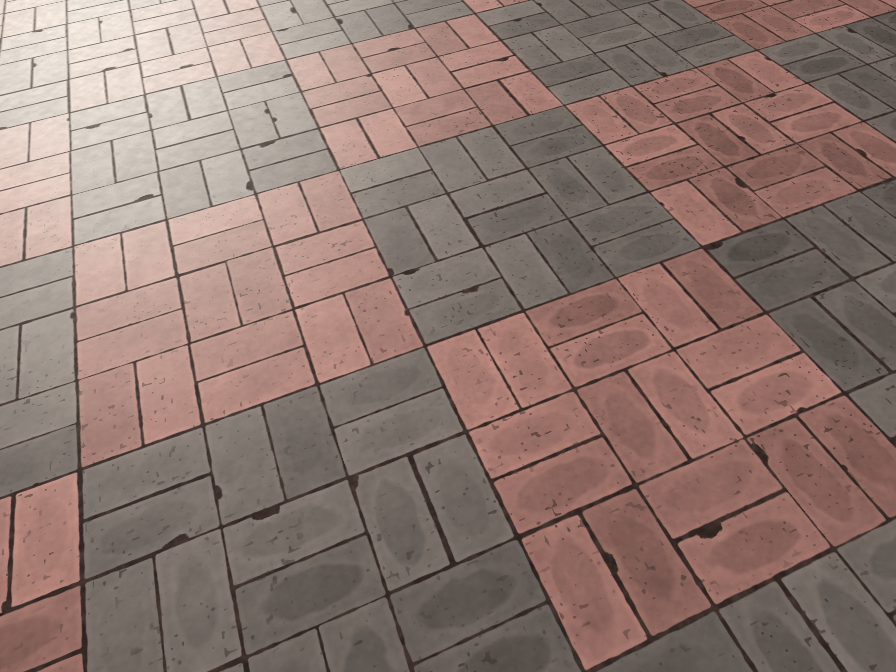
Write a Shadertoy shader that draws this texture.

```glsl
const vec3 CLAY = vec3(0.62, 0.445, 0.41);
const vec3 SLATE = vec3(0.435, 0.40, 0.375);
const vec3 JOINT = vec3(0.20, 0.155, 0.14);
const vec3 GLARE = vec3(0.97, 0.94, 0.90);
const float CELLS_PER_BLOCK = 3.0;

float hash(vec2 p) {
    return fract(sin(dot(p, vec2(127.1, 311.7))) * 43758.5453);
}

float noise(vec2 p) {
    vec2 i = floor(p), f = fract(p);
    f = f * f * (3.0 - 2.0 * f);
    return mix(mix(hash(i), hash(i + vec2(1, 0)), f.x),
               mix(hash(i + vec2(0, 1)), hash(i + vec2(1, 1)), f.x), f.y);
}

float fbm(vec2 p) {
    float sum = 0.0, amp = 0.5;
    for (int k = 0; k < 4; k++) {
        sum += amp * noise(p);
        p = p * 2.03 + 17.3;
        amp *= 0.5;
    }
    return sum;
}

float roundedBox(vec2 p, vec2 halfSize, float radius) {
    vec2 d = abs(p) - halfSize + radius;
    return length(max(d, 0.0)) + min(max(d.x, d.y), 0.0) - radius;
}

// Screen to paving plane: inverts a perspective map, one unit per block
vec2 groundPlane(vec2 p) {
    const vec2 origin = vec2(0.632, 0.5156);
    const vec2 right = vec2(0.5267, -0.108);
    const vec2 down = vec2(-0.0243, 0.1866);
    const vec2 tilt = vec2(0.1086, -0.30);
    return inverse(mat2(right - tilt.x * p, down - tilt.y * p)) * (p - origin);
}

// Broken edge: a ragged bite somewhere along one long side
float chip(vec2 p, vec2 id, float rough) {
    float side = hash(id + 3.1) < 0.5 ? -1.0 : 1.0;
    vec2 centre = vec2(side * 0.25, (hash(id + 5.7) - 0.5) * 1.0);
    float size = 0.085 * smoothstep(0.5, 1.0, hash(id + 8.3));
    return size * (0.5 + rough) - length((p - centre) * vec2(1.0, 0.75));
}

// Damp centre with a pale rim
float stain(vec2 p, float rough) {
    float r = length(p / vec2(0.18, 0.41)) + (rough - 0.5) * 0.5;
    float centre = 1.0 - smoothstep(0.75, 0.95, r);
    float rim = smoothstep(0.75, 0.95, r) * (1.0 - smoothstep(0.95, 1.25, r));
    return 0.5 * rim - centre;
}

vec3 brickColour(vec2 block, vec2 id, vec2 p, vec2 q, float wet) {
    float isSlate = mod(block.x + block.y, 2.0);
    vec3 colour = mix(CLAY, SLATE, isSlate);
    float tone = 0.91 + 0.18 * hash(id + 1.9);
    tone += 0.18 * (fbm(q * 4.0) - 0.47) + 0.13 * (fbm(q * 24.0) - 0.47);
    tone += 0.08 * wet * stain(p, fbm(q * 5.0 + 9.0)) * (0.4 + hash(id + 4.4));
    colour *= tone;
    // Sparse pits
    float pit = smoothstep(0.83, 0.93, noise(q * 27.0)) * noise(q * 3.0);
    return mix(colour, JOINT, 0.65 * pit);
}

void mainImage(out vec4 fragColor, in vec2 fragCoord) {
    vec2 screen = vec2(fragCoord.x, iResolution.y - fragCoord.y) / iResolution.y;
    vec2 ground = groundPlane(screen);
    vec2 q = ground * CELLS_PER_BLOCK;
    float soft = 0.5 * length(fwidth(q));

    // Basket weave: pairs of bricks, turned in every other cell
    vec2 cell = floor(q);
    vec2 f = fract(q);
    if (mod(cell.x + cell.y, 2.0) > 0.5) f = f.yx;
    float second = step(0.5, f.x);
    vec2 id = cell * vec2(2.0, 1.0) + vec2(second, 0.0);
    vec2 p = f - vec2(0.25 + 0.5 * second, 0.5);

    // Slightly shifted bricks with worn outlines
    p += (vec2(hash(id), hash(id + 2.6)) - 0.5) * 0.012;
    float rough = fbm(q * 11.0);
    float gap = 0.009 + 0.009 * hash(id + 6.2);
    float d = roundedBox(p, vec2(0.25, 0.5) - gap, 0.018) + 0.018 * (rough - 0.47);
    d = max(d, chip(p, id, rough));
    float cover = 1.0 - smoothstep(-soft, soft, d);

    // Light falls off from the upper left
    vec2 away = screen - vec2(0.12, 0.0);
    float spread = dot(away * away, vec2(1.25, 1.0));
    float glare = 0.93 * exp(-4.3 * spread);
    float shade = mix(0.92, 1.16, exp(-1.6 * spread));
    float wet = smoothstep(0.2, 1.0, spread);

    vec3 brick = brickColour(floor(ground), id, p, q, wet) * shade;
    float lip = smoothstep(-0.05, -0.015, d);
    brick *= 1.0 + 0.06 * lip;
    brick = mix(brick, GLARE * (0.92 + 0.16 * rough), glare);

    vec3 joint = JOINT * (0.65 + 0.9 * fbm(q * 18.0));
    joint = mix(joint, GLARE, 0.42 * glare);

    fragColor = vec4(mix(joint, brick, cover), 1.0);
}
```
